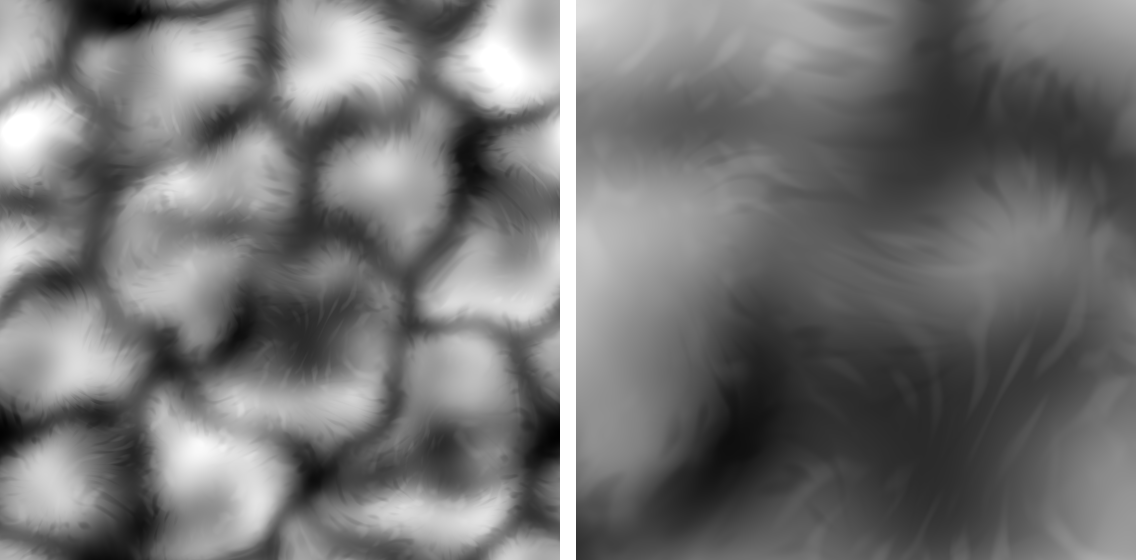
Left, the full canvas; right, a detail of the centre.
Write a WebGL 2 fragment shader that draws this texture map.

```glsl
#version 300 es
precision highp float;
// Soft grey lumps parted by dark, blurred channels, with faint fur at the rims.
// Jittered cell centres are blended by Gaussian weights; polar noise ruffles
// the distances, and wrapped gradient noise varies the tone. Tiles both ways.

uniform vec2 u_resolution;
out vec4 fragColor;

const float TAU = 6.2831853;
const vec2 GRID = vec2(3.0, 5.0);

vec2 hash2(vec2 p) {
    return fract(sin(vec2(dot(p, vec2(127.1, 311.7)),
                          dot(p, vec2(269.5, 183.3)))) * 43758.5453);
}

float cornerSlope(vec2 cell, vec2 offset, vec2 period) {
    float angle = TAU * hash2(mod(cell, period) + 3.7).x;
    return dot(vec2(cos(angle), sin(angle)), offset);
}

// Gradient noise around zero that repeats after a whole period
float wrapNoise(vec2 p, vec2 period) {
    vec2 i = floor(p), f = p - i;
    vec2 u = f * f * f * (f * (f * 6.0 - 15.0) + 10.0);
    vec2 e = vec2(1.0, 0.0);
    float low = mix(cornerSlope(i, f, period),
                    cornerSlope(i + e.xy, f - e.xy, period), u.x);
    float high = mix(cornerSlope(i + e.yx, f - e.yx, period),
                     cornerSlope(i + e.xx, f - e.xx, period), u.x);
    return mix(low, high, u.y);
}

// Short curved strokes that radiate from a cell centre
float fur(vec2 rel, float index, float curl) {
    float r = length(rel);
    float turn = atan(rel.y, rel.x) / TAU + curl * r;
    float strands = wrapNoise(vec2(turn * 52.0, r * 9.0 + index * 16.0),
                              vec2(52.0, 512.0));
    return smoothstep(0.0, 0.5, strands) * smoothstep(0.1, 0.45, r);
}

void main() {
    vec2 uv = gl_FragCoord.xy / u_resolution;

    // Bend the cell outlines gently
    vec2 bend = vec2(wrapNoise(uv * 6.0, vec2(6.0)),
                     wrapNoise(uv * 6.0 + 2.5, vec2(6.0)));
    vec2 p = (uv + 0.07 * bend) * GRID;
    vec2 home = floor(p);
    vec2 grain = normalize(vec2(0.88, 0.47));

    // Blend the nearby lumps, stretched along the grain
    float total = 0.0, squares = 0.0;
    vec2 smear = vec2(0.0);
    for (int y = -2; y <= 2; y++) {
        for (int x = -2; x <= 2; x++) {
            vec2 cell = home + vec2(x, y);
            vec2 id = mod(cell, GRID);
            vec2 rnd = hash2(id + 11.0);
            vec2 centre = cell + 0.2 + 0.6 * rnd;
            centre.x += fract(0.4 * id.y + 0.05) - 0.45;
            vec2 rel = 4.0 * (p - centre) / GRID;
            float along = dot(rel, grain);
            float dist = dot(rel, rel) - 0.42 * along * along;
            float hair = fur(rel, id.x + GRID.x * id.y, 0.3 * (rnd.x - rnd.y));
            float weight = exp(-9.5 * (dist + 0.045 * hair));
            total += weight;
            squares += weight * weight;
            smear += weight * hair * rel / (length(rel) + 0.001);
        }
    }
    float lump = exp2(2.0 * squares / (total * total) - 1.0) - 1.0;

    // Cloudy tone, dragged a little along the fur
    vec2 q = uv + 0.01 * smear / total;
    float cloud = 0.51 * wrapNoise(q * 5.0 + 0.3, vec2(5.0))
                + 0.3 * wrapNoise(q * 9.0 + 0.6, vec2(9.0));

    float grey = 0.33 + 0.43 * lump + cloud;
    fragColor = vec4(vec3(clamp(grey, 0.0, 1.0)), 1.0);
}
```
